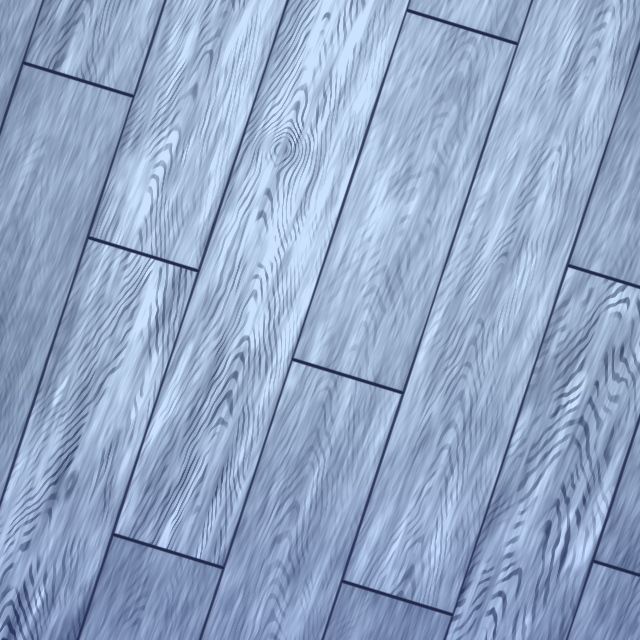
Write a WebGL 1 fragment shader that draws this texture.

```glsl
precision highp float;
// Blue-grey wooden floor: long slanted planks with staggered butt joints.
// Each plank gets its own tone, fibres and arched growth rings from value
// noise; dark seams and a soft pool of light finish the surface.

uniform vec2 u_resolution;

float hash(vec2 p) {
  vec3 q = fract(vec3(p.xyx) * 0.1031);
  q += dot(q, q.yzx + 33.33);
  return fract((q.x + q.y) * q.z);
}

float noise(vec2 p) {
  vec2 i = floor(p), f = fract(p);
  f = f * f * (3.0 - 2.0 * f);
  return mix(mix(hash(i), hash(i + vec2(1, 0)), f.x),
             mix(hash(i + vec2(0, 1)), hash(i + vec2(1, 1)), f.x), f.y);
}

float fbm(vec2 p) {
  float sum = 0.0, amp = 0.5;
  for (int i = 0; i < 4; i++) {
    sum += amp * noise(p);
    p = p * 2.03 + 19.7;
    amp *= 0.5;
  }
  return sum;
}

// Value belonging to one of eight plank columns
float pick(float column, vec4 a, vec4 b) {
  vec4 k = vec4(0, 1, 2, 3);
  return dot(a, step(abs(k - column), vec4(0.5)))
       + dot(b, step(abs(k + 4.0 - column), vec4(0.5)));
}

// Arched ring lines; x runs across the plank, y along it
float growthRings(vec2 p, vec2 seed, float knot) {
  float centre = 0.5 + 0.5 * (noise(vec2(p.y * 3.0, 0.0) + seed) - 0.5);
  float d = p.x - centre;
  float warp = fbm(vec2(p.x * 4.0, p.y * 9.0) + seed);
  float arch = p.y - (0.45 + 0.4 * hash(seed)) * sqrt(d * d + 0.003);
  float ring = arch * 29.0 + warp * 3.2 + knot * 4.0;
  float line = smoothstep(-0.1, 0.85, sin(6.2832 * ring));
  float broken = smoothstep(0.22, 0.6, noise(vec2(p.x * 15.0, p.y * 18.0) + seed));
  return line * broken * (0.35 + 0.65 * smoothstep(0.5, 0.1, abs(d)));
}

void main() {
  vec2 uv = gl_FragCoord.xy / u_resolution;
  float px = 1.0 / min(u_resolution.x, u_resolution.y);

  // Plank layout: slanted columns cut by joints at staggered heights
  float down = 1.0 - uv.y;
  float across = (uv.x + 0.328 * down - 0.0677) / 0.191;
  float along = down - 0.305 * uv.x;
  float column = mod(floor(across), 8.0);
  float x = fract(across);
  float plankLength = abs(column - 3.0) < 0.5 ? 0.6 : 1.1;
  float joint = pick(column, vec4(0.087, 0.329, 0.781, 0.422),
                             vec4(0.745, 0.144, 0.594, 0.6));
  float run = (along - joint) / plankLength;
  float row = floor(run);
  vec2 seed = vec2(column * 17.3 + 41.0, row * 29.7 + 83.0);

  // Strength of the ring figure above and below each joint
  float figure = row < 0.0
    ? pick(column, vec4(0.55, 0.75, 1.0, 0.3), vec4(0.5, 0.15, 0.25, 0.2))
    : pick(column, vec4(0.15, 1.0, 0.25, 0.4), vec4(0.2, 0.95, 0.3, 0.2));

  // Pool of light, plank tone and cloudy wear
  vec2 toLight = uv - vec2(0.6, 0.74);
  float tone = 0.38 + 0.49 * exp(-2.3 * dot(toLight, toLight));
  tone += 0.1 * (hash(seed) - 0.5);
  tone += 0.32 * (fbm(vec2(x * 2.0, along * 7.0) + seed) - 0.47);

  // Long streaks and short, slightly oblique fibres
  vec2 grain = vec2(x + along * 0.35, along);
  float streak = fbm(grain * vec2(10.0, 4.0) + seed);
  float fibre = noise(grain * vec2(44.0, 24.0) + seed);
  float hair = noise(grain * vec2(75.0, 50.0) + seed + 7.0);
  tone += (0.3 + 0.65 * figure) * (streak - 0.47);
  tone += 0.26 * (fibre - 0.5) + 0.2 * (hair - 0.5);

  // Rings, bent round a small knot
  vec2 k = (uv - vec2(0.44, 0.77)) * vec2(26.0, 34.0);
  float knot = exp(-dot(k, k));
  float rings = growthRings(vec2(x, along), seed, knot);
  tone += figure * (0.12 - 0.48 * rings) - 0.18 * knot;

  // Pale flakes where the strongly figured boards are worn
  float flake = smoothstep(0.62, 0.8, noise(grain * vec2(12.0, 12.0) + seed + 3.0));
  tone += 0.22 * flake * figure * (1.0 - rings);

  // Seams: thin along the boards, heavier across the ends
  float side = min(x, 1.0 - x) * 0.1815;
  float end = min(fract(run), 1.0 - fract(run)) * plankLength * 0.956;
  float sideWidth = 0.0011 + 0.0012 * noise(vec2(along * 7.0, floor(across + 0.5) * 5.0 + 60.0));
  float seam = 0.85 * (1.0 - smoothstep(sideWidth - px, sideWidth + px, side));
  seam = max(seam, 1.0 - smoothstep(0.0025 - px, 0.0025 + px, end));
  tone -= 0.2 * exp(-side * 170.0) + 0.12 * exp(-end * 220.0);

  // Slate to pale blue, cooler towards the bottom
  vec3 wood = mix(vec3(0.24, 0.30, 0.42), vec3(0.72, 0.81, 0.92), clamp(tone, -0.12, 1.15));
  wood += vec3(-0.01, -0.012, 0.025) * smoothstep(0.5, 0.0, uv.y);
  vec3 seamColor = vec3(0.13, 0.16, 0.29);
  gl_FragColor = vec4(mix(wood, seamColor, seam), 1.0);
}
```
